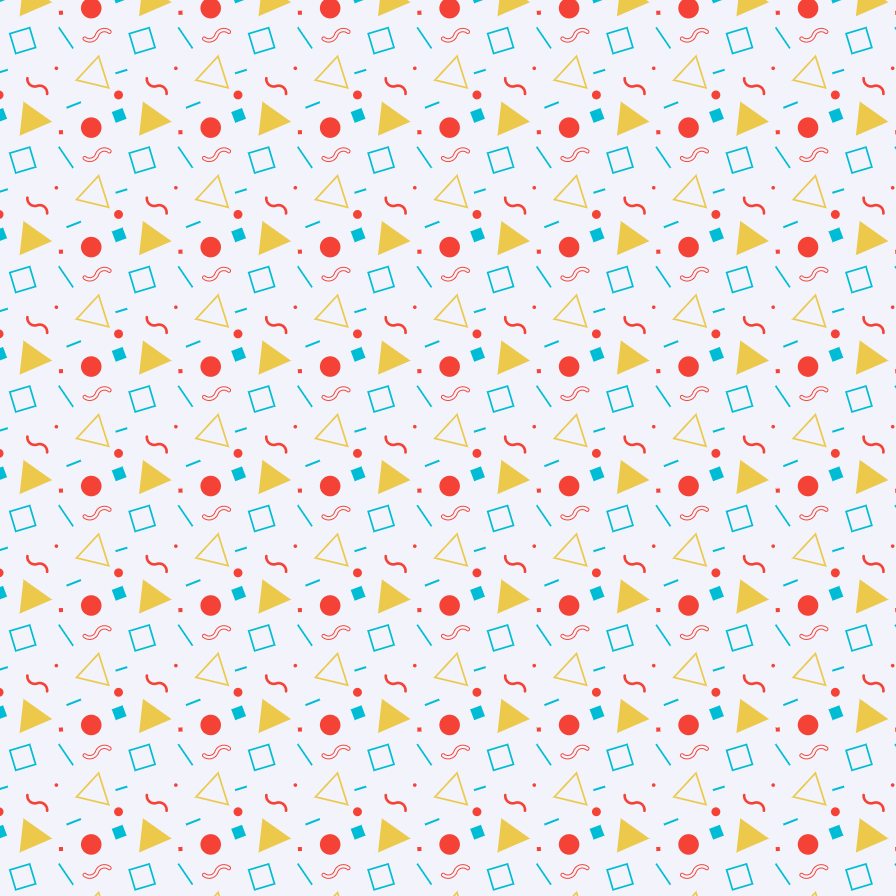
Reproduce this pattern procedurally as a Shadertoy shader.

```glsl
const float REPEATS = 7.5;   // tiles across the canvas
const float TILE = 153.6;    // design units per tile

const vec3 PAPER  = vec3(0.949, 0.953, 0.984);
const vec3 YELLOW = vec3(0.925, 0.788, 0.294);
const vec3 CYAN   = vec3(0.000, 0.737, 0.831);
const vec3 RED    = vec3(0.957, 0.263, 0.212);

// Offset from the nearest repeat of a centre
vec2 around(vec2 p, vec2 centre) {
    return mod(p - centre + 0.5 * TILE, TILE) - 0.5 * TILE;
}

// Brings direction "angle" onto the x axis
vec2 turn(vec2 p, float angle) {
    float c = cos(angle), s = sin(angle);
    return vec2(c * p.x + s * p.y, c * p.y - s * p.x);
}

float disc(vec2 p, float radius) {
    return length(p) - radius;
}

float box(vec2 p, vec2 halfSize) {
    vec2 q = abs(p) - halfSize;
    return max(q.x, q.y);
}

float square(vec2 p, float halfSide, float angle) {
    return box(turn(p, angle), vec2(halfSide));
}

// Butt-ended line centred on p, spanning the vector "span"
float bar(vec2 p, vec2 span, float width) {
    return box(turn(p, atan(span.y, span.x)), 0.5 * vec2(length(span), width));
}

float edge(vec2 p, vec2 a, vec2 b) {
    vec2 e = normalize(b - a);
    return dot(p - a, vec2(e.y, -e.x));
}

// Sharp-cornered triangle, vertices clockwise on screen
float triangle(vec2 p, vec2 a, vec2 b, vec2 c) {
    return max(edge(p, a, b), max(edge(p, b, c), edge(p, c, a)));
}

// Distance to an arc centred on the x axis direction
float arc(vec2 p, float radius, vec2 aperture) {
    p.y = abs(p.y);
    bool beyondEnd = aperture.x * p.y > aperture.y * p.x;
    return beyondEnd ? length(p - aperture * radius) : abs(length(p) - radius);
}

// Two opposed arcs joined at p = 0
float squiggle(vec2 p, float radius, float halfSweep, float angle) {
    vec2 aperture = vec2(cos(halfSweep), sin(halfSweep));
    vec2 joint = radius * vec2(aperture.x, -aperture.y);
    vec2 q = turn(p, angle);
    return min(arc(joint + q, radius, aperture), arc(joint - q, radius, aperture));
}

float fill(float d, float pixel) {
    return clamp(0.5 - d / pixel, 0.0, 1.0);
}

// Band of the given width just inside the shape
float outline(float d, float width, float pixel) {
    return fill(d, pixel) - fill(d + width, pixel);
}

float yellowInk(vec2 p, float pixel) {
    float solid = triangle(around(p, vec2(118.0, 77.0)),
        vec2(-11.0, -23.3), vec2(25.8, 2.7), vec2(-16.0, 20.7));
    float hollow = triangle(around(p, vec2(45.0, 173.0)),
        vec2(5.5, -26.0), vec2(19.5, 18.2), vec2(-25.5, 7.4));
    return max(fill(solid, pixel), outline(hollow, 2.2, pixel));
}

float cyanInk(vec2 p, float pixel) {
    float hollow = square(around(p, vec2(106.0, 129.0)), 14.4, -0.29);
    float solid = square(around(p, vec2(76.4, 71.6)), 7.4, -0.36);
    solid = min(solid, bar(around(p, vec2(18.0, 58.2)), vec2(18.4, -7.2), 2.6));
    solid = min(solid, bar(around(p, vec2(79.3, 15.2)), vec2(15.0, -4.6), 2.6));
    solid = min(solid, bar(around(p, vec2(8.0, 125.5)), vec2(18.4, 27.0), 2.2));
    return max(fill(solid, pixel), outline(hollow, 2.2, pixel));
}

float redInk(vec2 p, float pixel) {
    float solid = disc(around(p, vec2(40.5, 87.3)), 13.2);
    solid = min(solid, disc(around(p, vec2(75.6, 45.3)), 5.7));
    solid = min(solid, disc(around(p, vec2(149.3, 11.0)), 2.3));
    solid = min(solid, square(around(p, vec2(1.6, 93.2)), 2.6, -0.05));
    solid = min(solid, squiggle(around(p, vec2(124.7, 33.9)), 9.6, 1.0, 2.24) - 1.7);
    float hollow = squiggle(around(p, vec2(48.0, 122.1)), 10.1, 0.95, 1.30) - 2.8;
    return max(fill(solid, pixel), outline(hollow, 1.25, pixel));
}

void mainImage(out vec4 fragColor, in vec2 fragCoord) {
    // Tile space with y pointing down
    vec2 uv = vec2(fragCoord.x, iResolution.y - fragCoord.y) / iResolution.y;
    vec2 p = (uv * REPEATS + 0.5) * TILE;
    float pixel = REPEATS * TILE / iResolution.y;

    vec3 color = mix(PAPER, YELLOW, yellowInk(p, pixel));
    color = mix(color, CYAN, cyanInk(p, pixel));
    color = mix(color, RED, redInk(p, pixel));
    fragColor = vec4(color, 1.0);
}
```
